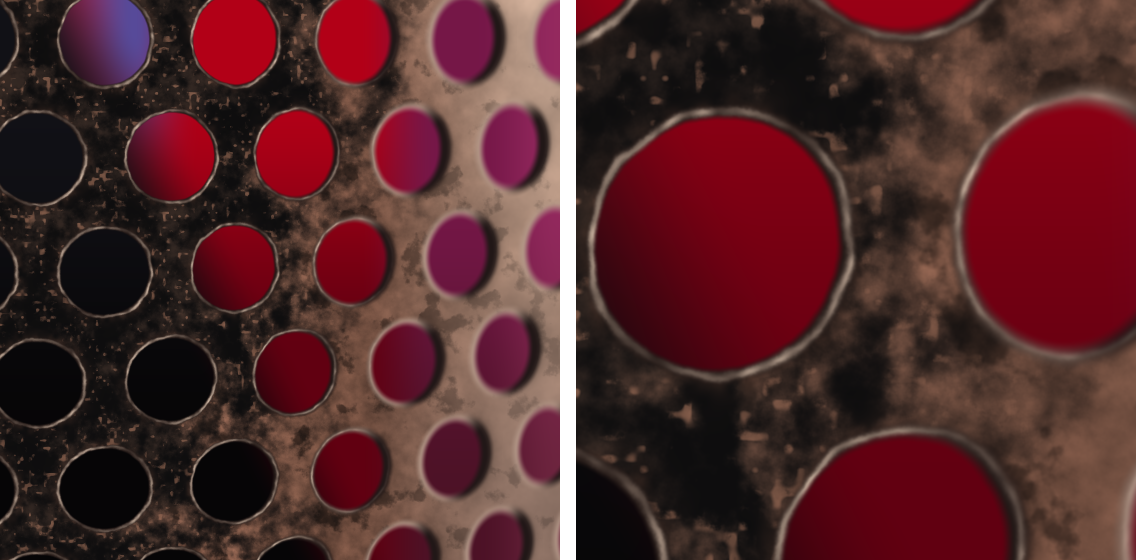
Left: the whole. Right: its middle third, enlarged.
A Shadertoy shader for this pattern:

```glsl
// A perforated metal sheet in staggered rows of round holes, turning away to the right.
// The canvas is warped into lattice coordinates; the nearest hole gives rim, wall and opening.
// Soot, bare copper and rust come from fractal noise that blurs with distance from focus.

float hash(vec2 p) {
    p = fract(p * vec2(0.1031, 0.1137));
    p += dot(p, p.yx + 33.3);
    return fract((p.x + p.y) * p.x * 17.0);
}

float noise(vec2 p) {
    vec2 cell = floor(p), f = fract(p);
    f = f * f * (3.0 - 2.0 * f);
    return mix(mix(hash(cell), hash(cell + vec2(1, 0)), f.x),
               mix(hash(cell + vec2(0, 1)), hash(cell + vec2(1, 1)), f.x), f.y);
}

float fbm(vec2 p) {
    float sum = 0.0, gain = 0.5;
    for (int i = 0; i < 5; i++) {
        sum += gain * noise(p);
        p = mat2(1.6, 1.2, -1.2, 1.6) * p + 7.3;
        gain *= 0.5;
    }
    return sum;
}

// Canvas position (y down) to column and row on the curved sheet
vec2 sheetCoords(vec2 p) {
    float x3 = p.x * p.x * p.x, y = p.y - 0.07;
    return vec2(0.22 + 4.1 * p.x + x3 * (0.61 + 0.28 * p.y),
                y * (4.6 + 0.62 * p.x * p.x + 0.45 * y));
}

// Offset from the nearest hole centre; odd rows shift by half a pitch
vec2 nearestHole(vec2 sheet) {
    vec2 best = vec2(9.0);
    for (int i = 0; i < 2; i++) {
        float row = floor(sheet.y) + float(i);
        float x = sheet.x - 0.5 * mod(row, 2.0);
        vec2 offset = vec2(x - round(x), (sheet.y - row) * 0.87);
        if (dot(offset, offset) < dot(best, best)) best = offset;
    }
    return best;
}

// Soot on the left, copper in the middle, pale metal to the right
vec3 plateColor(vec2 p, float blur) {
    float sharp = 1.0 - blur;
    float broad = fbm(p * 13.0), fine = fbm(p * 55.0 + 9.0);
    float speck = noise(p * 150.0);
    vec3 soot = mix(vec3(0.055, 0.052, 0.055), vec3(0.20, 0.155, 0.135),
                    smoothstep(0.38, 0.72, 0.5 * broad + 0.5 * fine));
    soot += vec3(0.30, 0.20, 0.15) * smoothstep(0.62, 0.9, speck) * smoothstep(0.42, 0.62, fine);
    vec3 copper = mix(vec3(0.45, 0.31, 0.25), vec3(0.78, 0.66, 0.58),
                      smoothstep(0.62, 1.0, p.x) * (1.0 - 0.62 * p.y));
    copper = mix(copper, vec3(0.53, 0.44, 0.40), 0.6 * smoothstep(0.6, 1.0, p.x) * smoothstep(0.4, 0.9, p.y));
    copper *= 1.0 + (fine - 0.48) * 0.9 * sharp + (broad - 0.48) * 0.35;
    copper *= 1.0 - 0.65 * smoothstep(0.56, 0.7, fbm(p * 26.0 + 3.0)) * (0.25 + 0.75 * sharp);
    float bare = p.x + 0.3 * p.y - 0.70 + 0.38 * (broad - 0.48) + 0.22 * (fine - 0.48) * sharp;
    return mix(soot, copper, smoothstep(-0.13, 0.13, bare));
}

// Blurred coloured light behind the sheet
vec3 backdrop(vec2 p) {
    vec3 red = mix(vec3(0.70, 0.0, 0.09), vec3(0.38, 0.0, 0.065), smoothstep(0.15, 0.65, p.y));
    vec3 magenta = mix(vec3(0.46, 0.09, 0.28), vec3(0.30, 0.07, 0.15), smoothstep(0.3, 0.9, p.y));
    magenta += vec3(0.12, 0.07, 0.09) * smoothstep(0.85, 1.0, p.x);
    vec3 glow = mix(red, magenta, smoothstep(0.64, 0.78, p.x));
    vec3 violet = mix(vec3(0.62, 0.16, 0.34), vec3(0.34, 0.29, 0.60), smoothstep(0.12, 0.24, p.x));
    glow = mix(glow, violet, (1.0 - smoothstep(0.24, 0.36, p.x)) * (1.0 - smoothstep(0.06, 0.36, p.y)));
    vec3 night = mix(vec3(0.065, 0.065, 0.085), vec3(0.025, 0.02, 0.025), smoothstep(0.2, 0.8, p.y));
    return mix(night, glow, smoothstep(-0.03, 0.16, p.x - 0.05 - 0.5 * p.y));
}

void mainImage(out vec4 fragColor, in vec2 fragCoord) {
    vec2 p = fragCoord / iResolution.y;
    p.y = 1.0 - p.y;
    float tilt = smoothstep(0.35, 1.0, p.x);
    float soft = max(4.5 / iResolution.y, mix(0.009, 0.055, tilt));

    // Distances to the rim and to the narrower visible opening
    vec2 hole = nearestHole(sheetCoords(p));
    vec2 dir = hole / max(length(hole), 0.001);
    float worn = (fbm(p * 45.0) - 0.48) * 0.035 * (1.0 - tilt);
    float rim = length(hole) - 0.363 + worn;
    vec2 seen = (hole + vec2(0.006 + 0.02 * tilt, 0.0)) / vec2(1.0 - 0.14 * tilt, 1.0);
    float opening = length(seen) - 0.332 + 0.4 * worn;

    vec3 color = plateColor(p, tilt);
    float grit = noise(p * 110.0);

    // Rusty halo and the shadow cast beside the hole
    float halo = exp(-max(rim, 0.0) * 28.0);
    color = mix(color, vec3(0.30, 0.20, 0.16), halo * 0.55 * grit * (1.0 - tilt));
    color *= 1.0 - 0.55 * halo * tilt * smoothstep(0.2, 0.9, dir.x);

    // Worn bright edge, with a pale lip on the left and a dark wall on the right
    float facing = abs(dot(dir, vec2(0.85, 0.53)));
    float edge = exp(-pow((rim + 0.014) / 0.013, 2.0));
    vec3 metal = mix(vec3(0.13, 0.09, 0.08), vec3(0.74, 0.65, 0.58),
                     edge * (0.25 + 0.75 * facing) * (0.35 + 0.75 * grit));
    vec3 lip = mix(vec3(0.70, 0.59, 0.53), vec3(0.13, 0.09, 0.09),
                   smoothstep(-0.15, 0.65, dir.x + 0.25 * dir.y));
    metal = mix(metal, lip, smoothstep(0.1, 0.65, tilt));
    color = mix(color, metal, 1.0 - smoothstep(-soft, soft, rim - 0.012 * tilt));

    color = mix(color, backdrop(p), 1.0 - smoothstep(-soft, soft, opening));
    fragColor = vec4(clamp(color, 0.0, 1.0), 1.0);
}
```
